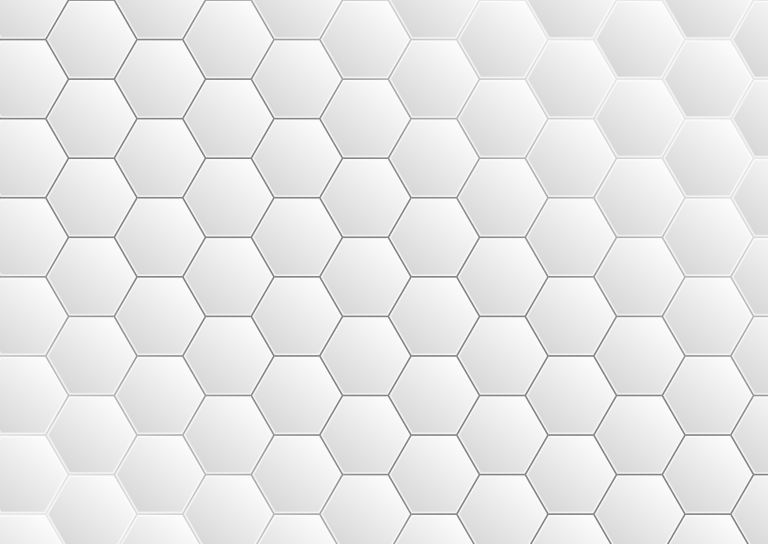
Reproduce this pattern procedurally as a Shadertoy shader.

```glsl
// Pale honeycomb of softly shaded hexagon tiles with bevelled seams.

#define APOTHEM 0.0727            // half the tile height, in canvas heights
#define ORIGIN vec2(0.168, 0.9273) // centre of one tile
#define SEAM_WIDTH 0.0030
#define BEVEL_WIDTH 0.0029
#define SHADE_DIR vec2(0.64, 0.77) // from the dark corner to the light one
#define TILE_DARK 0.847
#define TILE_LIGHT 0.985
#define SEAM_DARK 0.52
#define SEAM_PALE 0.90
#define BEVEL_STRENGTH 0.75

// Offset from the nearest centre of a flat-topped hexagon lattice
vec2 hexLocal(vec2 p) {
    vec2 period = 2.0 * APOTHEM * vec2(sqrt(3.0), 1.0);
    vec2 a = p - period * floor(p / period + 0.5);
    vec2 b = p - period * (floor(p / period) + 0.5);
    return dot(a, a) < dot(b, b) ? a : b;
}

// Distance inward from the hexagon border
float hexInset(vec2 p) {
    p = abs(p);
    return APOTHEM - max(p.y, dot(p, vec2(0.8660254, 0.5)));
}

void mainImage(out vec4 fragColor, in vec2 fragCoord) {
    vec2 uv = fragCoord / iResolution.xy;
    vec2 p = fragCoord / iResolution.y;
    float pixel = 1.0 / iResolution.y;

    vec2 local = hexLocal(p - ORIGIN);
    float inset = hexInset(local);

    // Diagonal gradient across each tile
    float ramp = 0.5 + 0.5 * dot(local, SHADE_DIR) / APOTHEM;
    float shade = mix(TILE_DARK, TILE_LIGHT, clamp(ramp, 0.0, 1.0));

    // White bevel just inside the seam
    float bevelEdge = 0.5 * SEAM_WIDTH + BEVEL_WIDTH;
    float bevel = 1.0 - smoothstep(bevelEdge - pixel, bevelEdge + pixel, inset);
    shade = mix(shade, 0.99, BEVEL_STRENGTH * bevel);

    // Seams are darkest along the falling diagonal, paler in two corners
    float offDiagonal = abs(uv.x + uv.y - 0.9);
    float seamTone = mix(SEAM_DARK, SEAM_PALE, smoothstep(0.2, 0.78, offDiagonal));
    float seam = clamp(0.5 + (0.5 * SEAM_WIDTH - inset) / pixel, 0.0, 1.0);
    shade = mix(shade, seamTone, seam);

    fragColor = vec4(vec3(shade), 1.0);
}
```
